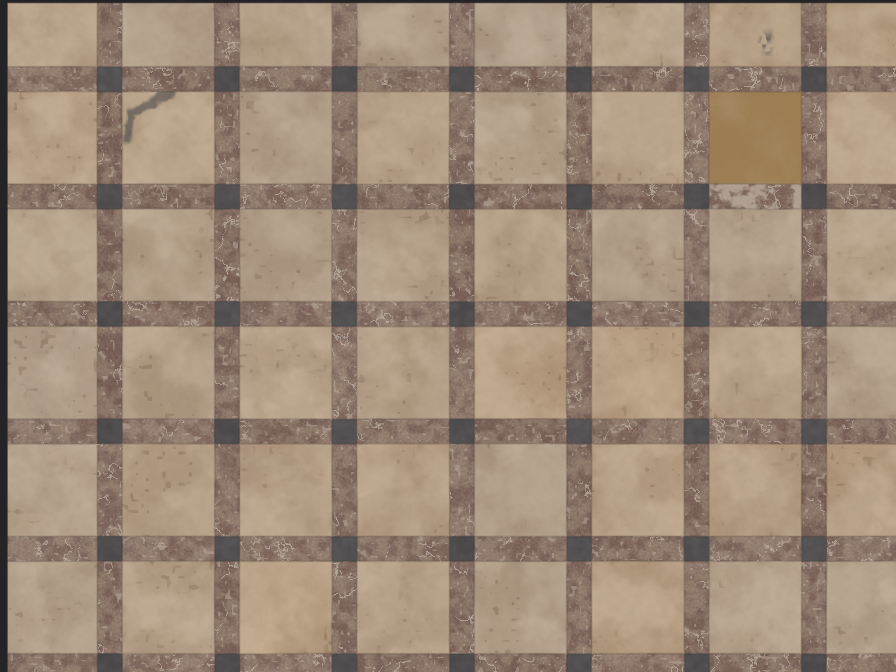
Give the GLSL for this texture, as a WebGL 2 fragment shader.

```glsl
#version 300 es
precision highp float;

uniform vec2 u_resolution;
out vec4 outColor;

const float PERIOD = 0.1747;               // repeat, in canvas heights
const vec2 FIRST_CROSSING = vec2(0.1632, 0.0087);
const float BAND_HALF = 0.106;             // in repeats
const vec2 BORDER = vec2(0.0113, 0.0045);  // left and top edges

const vec3 PALE_STONE = vec3(0.735, 0.655, 0.560);
const vec3 TAN_STONE = vec3(0.670, 0.580, 0.485);
const vec3 OCHRE = vec3(0.610, 0.485, 0.315);
const vec3 ROSE_MARBLE = vec3(0.570, 0.485, 0.430);
const vec3 DEEP_MARBLE = vec3(0.485, 0.390, 0.355);
const vec3 WHITE_VEIN = vec3(0.750, 0.700, 0.650);
const vec3 SLATE = vec3(0.320, 0.310, 0.315);
const vec3 EDGE_DARK = vec3(0.140, 0.140, 0.150);

float hash(vec2 p) {
  return fract(sin(dot(p, vec2(127.1, 311.7))) * 43758.5453);
}

float noise(vec2 p) {
  vec2 i = floor(p), f = fract(p);
  f = f * f * (3.0 - 2.0 * f);
  float low = mix(hash(i), hash(i + vec2(1, 0)), f.x);
  float high = mix(hash(i + vec2(0, 1)), hash(i + vec2(1, 1)), f.x);
  return mix(low, high, f.y);
}

float fbm(vec2 p) {
  float sum = 0.0, weight = 0.5;
  for (int i = 0; i < 5; i++) {
    sum += weight * noise(p);
    p = mat2(1.6, 1.2, -1.2, 1.6) * p + 7.3;
    weight *= 0.5;
  }
  return sum / 0.97;
}

// 1 inside a strip of the given half width, 0 outside
float strip(float d, float halfWidth, float aa) {
  return 1.0 - smoothstep(halfWidth - aa, halfWidth + aa, abs(d));
}

float segment(vec2 p, vec2 a, vec2 b) {
  vec2 ab = b - a;
  return length(p - a - ab * clamp(dot(p - a, ab) / dot(ab, ab), 0.0, 1.0));
}

// 1 when the two cell indices are equal
float sameCell(vec2 a, vec2 b) {
  return 1.0 - step(0.5, length(a - b));
}

vec3 limestone(vec2 q, vec2 id) {
  vec2 p = q + 19.0 * vec2(hash(id), hash(id + 4.7));
  float cloud = fbm(p * 3.0);
  float patchy = smoothstep(0.47, 0.56, fbm(p * 2.3 + 31.0));
  float tanShare = smoothstep(0.30, 0.72, cloud) * 0.85 + 0.22 * (hash(id + 9.1) - 0.5);
  vec3 color = mix(PALE_STONE, TAN_STONE, clamp(tanShare, 0.0, 1.0));
  color += 0.022 * (patchy - 0.5) + 0.035 * (fbm(p * 17.0) - 0.5);
  color += vec3(0.01, 0.0, -0.015) * (hash(id + 2.3) * 2.0 - 1.0);
  float pits = smoothstep(0.76, 0.88, noise(p * 22.0)) * smoothstep(0.5, 0.7, cloud);
  return color - 0.07 * pits;
}

vec3 marble(vec2 q, vec2 id, float paleness) {
  vec2 p = q + 23.0 * vec2(hash(id + 3.1), hash(id + 8.6));
  float grain = fbm(p * 13.0);
  vec3 color = mix(DEEP_MARBLE, ROSE_MARBLE, smoothstep(0.28, 0.66, grain));
  color += 0.04 * (hash(id + 5.5) - 0.5) + 0.06 * (noise(p * 70.0) - 0.5);
  // broken pale veins and small flecks
  float ridge = abs(fbm(p * 7.0 + 11.0) - 0.5);
  float broken = smoothstep(0.48, 0.68, noise(p * 6.0 + 40.0));
  float vein = (1.0 - smoothstep(0.004, 0.026, ridge)) * broken;
  float fleck = smoothstep(0.78, 0.90, noise(p * vec2(29.0, 35.0)));
  float cover = max(0.75 * vein, 0.45 * fleck);
  return mix(color, WHITE_VEIN, max(cover, paleness * smoothstep(0.35, 0.6, grain)));
}

// Dark mineral marks that belong to single slabs
vec3 addStains(vec3 color, vec2 q) {
  vec2 wobble = 0.10 * (vec2(fbm(q * 9.0), fbm(q * 9.0 + 50.0)) - 0.5);
  vec2 p = q + wobble;
  float crack = min(segment(p, vec2(0.14, 4.48), vec2(0.18, 4.71)),
                    segment(p, vec2(0.18, 4.71), vec2(0.50, 4.88)));
  color = mix(color, SLATE, 0.65 * (1.0 - smoothstep(0.015, 0.055, crack)));
  float spot = length((p - vec2(5.59, 5.31)) * vec2(1.0, 0.75));
  float speckle = smoothstep(0.35, 0.6, noise(q * 28.0));
  return mix(color, SLATE, 0.65 * speckle * (1.0 - smoothstep(0.02, 0.10, spot)));
}

void main() {
  vec2 p = gl_FragCoord.xy / u_resolution.y;
  float aa = 1.0 / u_resolution.y;
  float cellAa = aa / PERIOD;
  vec2 q = (p - FIRST_CROSSING) / PERIOD;
  vec2 tile = floor(q), crossing = floor(q + 0.5);
  vec2 d = q - crossing + 0.006 * (vec2(noise(q.yx * 3.0), noise(q * 3.0 + 9.0)) - 0.5);

  // square slabs, one of them ochre
  vec3 color = limestone(q, tile);
  float rust = smoothstep(0.2, 0.6, fbm(q * 2.5));
  color = mix(color, OCHRE, sameCell(tile, vec2(5, 4)) * (0.55 + 0.4 * rust));
  color = addStains(color, q);

  // marble bands and slate crossings
  vec2 rowId = vec2(tile.x, crossing.y), columnId = vec2(crossing.x, tile.y);
  float paleRow = 0.65 * sameCell(rowId, vec2(5, 4));
  vec3 row = marble(q, rowId, paleRow);
  vec3 column = marble(q.yx, columnId + 60.0, 0.0);
  float inColumn = strip(d.x, BAND_HALF, cellAa);
  float inRow = strip(d.y, BAND_HALF, cellAa);
  color = mix(color, row, inRow);
  color = mix(color, column, inColumn);
  vec3 slate = SLATE + 0.07 * (fbm(q * 15.0) - 0.5) + 0.03 * (hash(crossing) - 0.5);
  color = mix(color, slate, inColumn * inRow);

  // thin joints along the bands
  vec2 joint = abs(abs(d) - BAND_HALF);
  color *= 1.0 - 0.13 * strip(min(joint.x, joint.y), 0.007, cellAa);

  // dark strips at the left and top
  float left = 1.0 - smoothstep(BORDER.x - aa, BORDER.x + aa, p.x);
  float top = smoothstep(1.0 - BORDER.y - aa, 1.0 - BORDER.y + aa, p.y);
  outColor = vec4(mix(color, EDGE_DARK, max(left, top)), 1.0);
}
```
